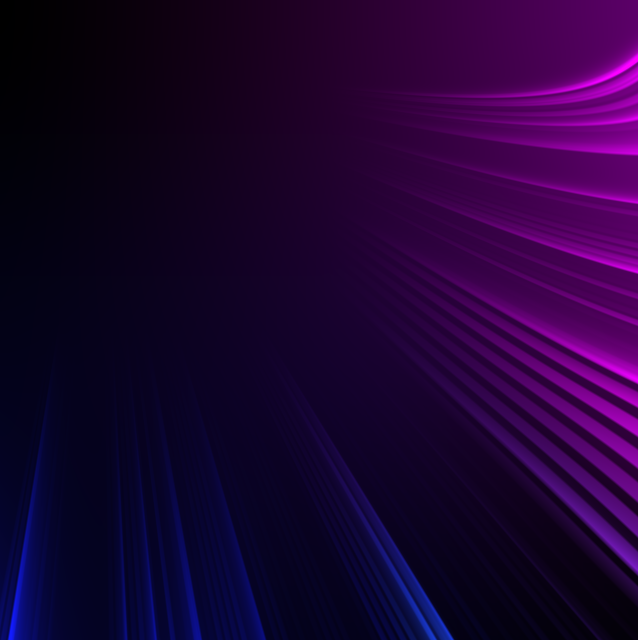
A Shadertoy shader for this background:

```glsl
const vec2 FAN_CENTRE = vec2(0.157, 0.9);
const vec3 BLUE = vec3(0.06, 0.10, 0.92);
const vec3 VIOLET = vec3(0.50, 0.12, 0.82);
const vec3 MAGENTA = vec3(0.86, 0.0, 0.90);

// Bright beams: fan angle, angular width (sign picks the fading side), strength
const int BEAMS = 16;
const vec3 beams[BEAMS] = vec3[BEAMS](
    vec3(-0.159, 0.025, 0.70), vec3(0.047, -0.006, 0.50),
    vec3(0.098, -0.009, 0.50), vec3(0.175, -0.014, 0.50),
    vec3(0.281, -0.018, 0.45), vec3(0.530, -0.014, 0.45),
    vec3(0.552, -0.014, 0.80), vec3(0.715, 0.004, 0.35),
    vec3(0.812, 0.014, 0.60), vec3(1.014, 0.028, 0.75),
    vec3(1.175, 0.011, 0.75), vec3(1.290, 0.009, 0.65),
    vec3(1.370, 0.016, 0.60), vec3(1.412, 0.006, 0.75),
    vec3(1.450, 0.007, 0.70), vec3(1.469, 0.009, 0.85));

float hash(float n) {
    return fract(sin(n * 127.1) * 43758.5453);
}

// Soft-edged interval
float window(float x, float lo, float hi, float soft) {
    return smoothstep(lo - soft, lo + soft, x) * (1.0 - smoothstep(hi - soft, hi + soft, x));
}

// Crisp on one side, fading on the other
float beam(float angle, float centre, float width, float edge) {
    float d = (angle - centre) * sign(width);
    return smoothstep(-edge, edge, d) * exp(-max(d, 0.0) / abs(width));
}

// Strips filling part of each cell, from an even to a random strength
float strips(float cellPos, float fill, float randomness, float soft) {
    float f = fract(cellPos);
    float r = hash(floor(cellPos) + 11.0);
    float s = min(soft, 0.3);
    float profile = smoothstep(0.0, s, f) * (1.0 - smoothstep(fill - s, fill, f));
    return mix(1.0, r * r, randomness) * profile * (1.0 - 0.5 * f);
}

// Angle from straight down, with strands lifted toward the right border
float fanAngle(vec2 p) {
    float reach = max(p.x - 0.5, 0.0) * 2.0;
    float lift = 0.025 * smoothstep(0.1, 0.4, p.y) + 0.09 * smoothstep(0.72, 1.0, p.y);
    p.y -= lift * reach * reach * reach;
    vec2 q = p - FAN_CENTRE;
    return atan(q.x, -q.y);
}

vec3 backdrop(vec2 p) {
    vec3 purple = vec3(0.36, 0.0, 0.41) * pow(p.x, 1.4) * smoothstep(-0.1, 1.0, p.y);
    float navyShade = (1.0 - smoothstep(0.35, 1.0, p.y)) * (1.0 - 0.75 * smoothstep(0.5, 1.0, p.x));
    return purple + vec3(0.012, 0.008, 0.10) * navyShade;
}

// How densely fine strips fill each part of the fan
float stripDensity(float a) {
    float lower = 0.55 * window(a, -0.18, -0.09, 0.01) + 0.26 * window(a, 0.02, 0.30, 0.02)
                + 0.12 * window(a, 0.30, 0.75, 0.03) + 0.30 * window(a, 0.45, 0.55, 0.01);
    float upper = 0.35 * window(a, 1.03, 1.15, 0.02) + 0.20 * window(a, 1.18, 1.28, 0.01)
                + 0.60 * window(a, 1.37, 1.488, 0.004);
    return lower + upper;
}

void mainImage(out vec4 fragColor, in vec2 fragCoord) {
    vec2 p = fragCoord / iResolution.xy;
    float angle = fanAngle(p);
    float edge = 0.001 + 0.8 / (iResolution.y * max(length(p - FAN_CENTRE), 0.05));

    // Light grows toward the lower and right borders
    float rise = clamp(1.0 - p.y / 0.5, 0.0, 1.0);
    float run = clamp((p.x - 0.5) / 0.5, 0.0, 1.0);
    float side = smoothstep(0.58, 0.80, angle);
    float fade = mix(pow(rise, 1.7), pow(run, 1.9), side);

    // Strands
    float light = 0.0;
    for (int i = 0; i < BEAMS; i++) {
        light += beams[i].z * beam(angle, beams[i].x, beams[i].y, edge);
    }
    light += strips(angle * 75.0, 0.95, 1.0, edge * 150.0) * stripDensity(angle);
    float bands = strips(angle * 29.7 - 0.15, 0.72, 0.4, edge * 60.0);
    light += 0.85 * bands * window(angle, 0.80, 1.01, 0.03);

    // Hue turns from blue through violet to magenta around the fan
    vec3 tint = mix(BLUE, VIOLET, smoothstep(0.55, 0.80, angle));
    tint = mix(tint, MAGENTA, smoothstep(0.80, 1.00, angle));
    float violetTail = window(angle, 0.45, 0.58, 0.03) * smoothstep(0.05, 0.30, p.y);
    tint = mix(tint, vec3(0.30, 0.07, 0.80), violetTail);

    // Broad glow behind the strand groups
    float cornerGlow = 0.22 * exp(-p.x * 11.0) * rise * rise;
    float floorGlow = 0.09 * window(p.x, 0.22, 0.40, 0.08) * rise * rise;
    float sideGlow = 0.08 * window(angle, 0.88, 1.47, 0.04) * run * run;

    vec3 color = backdrop(p) + tint * light * fade;
    color += BLUE * (cornerGlow + floorGlow) + MAGENTA * sideGlow;
    color += vec3(0.06, 0.22, 0.12) * light * fade * rise * rise * window(angle, 0.49, 0.56, 0.02);
    fragColor = vec4(min(color, 1.0), 1.0);
}
```
